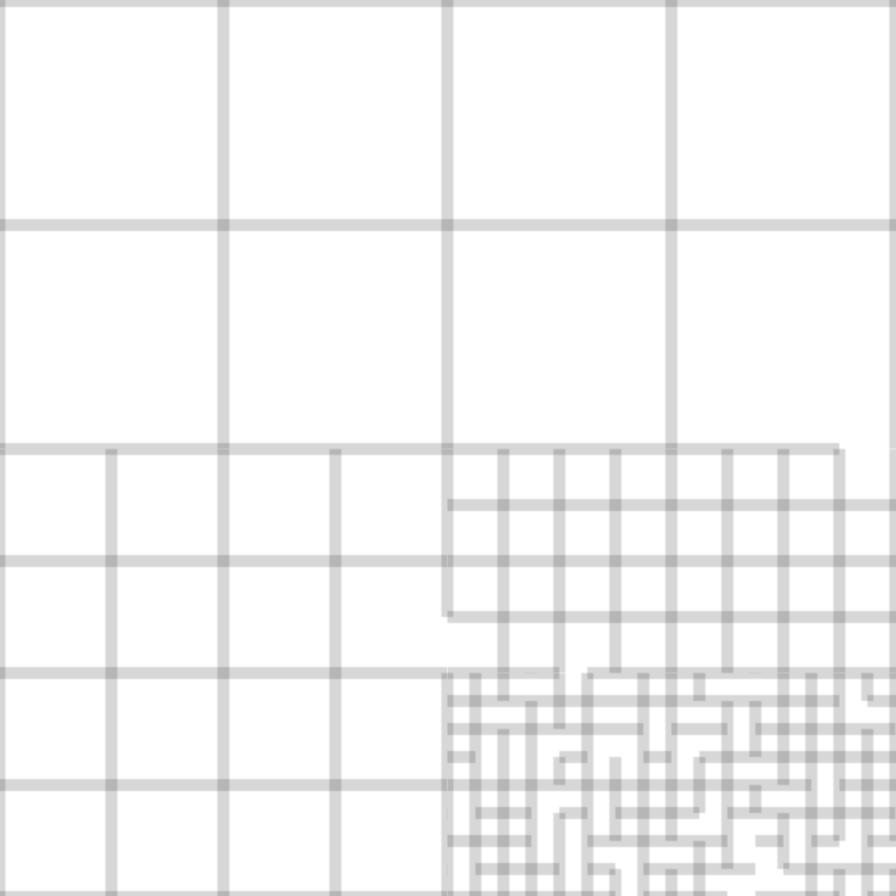
This pattern is drawn by a Shadertoy shader. Its source:

```glsl
// Pale grey grid on white whose cells shrink region by region toward the
// lower right, where hashed gaps break the finest level into a maze.
// Horizontal and vertical bars are separate layers, multiplied together.

const float BAR_SHADE = 0.845;           // paper tint under one bar
const float HALF_WIDTH = 0.0067;         // half thickness of a bar
const float SOFTNESS = 0.0017;           // blur of bar edges and ends
const float ROW_GAP_CHANCE = 0.16;       // missing pieces of fine rows
const float COLUMN_GAP_CHANCE = 0.17;    // missing pieces of fine columns
const vec2 GRID_SHIFT = vec2(0.0007, 0.0011);

// Regions and gaps as (left, bottom, right, top)
const vec4 COARSE_REGION = vec4(-0.1, 0.5, 1.1, 1.1);
const vec4 MEDIUM_REGION = vec4(-0.1, -0.1, 0.5, 0.5);
const vec4 SMALL_REGION = vec4(0.5, 0.25, 1.1, 0.5);
const vec4 FINE_REGION = vec4(0.5, -0.1, 1.1, 0.25);
const vec4 TOP_GAP = vec4(0.9375, 0.5, 1.1, 0.5);
const vec4 MIDDLE_GAP = vec4(0.625, 0.25, 0.65625, 0.25);
const vec4 SIDE_GAP = vec4(0.5, 0.25, 0.5, 0.3125);

float hash(vec2 cell) {
    return fract(sin(dot(cell, vec2(127.1, 311.7))) * 43758.55);
}

// Soft-edged rectangle, grown by a margin on each axis
float box(vec2 p, vec4 area, vec2 margin) {
    vec2 low = smoothstep(-SOFTNESS, SOFTNESS, p - area.xy + margin);
    vec2 high = smoothstep(-SOFTNESS, SOFTNESS, area.zw + margin - p);
    return low.x * low.y * high.x * high.y;
}

// Parallel bars, repeated "count" times across the canvas
float bars(float across, float count) {
    float d = abs(fract(across * count + 0.5) - 0.5) / count;
    return 1.0 - smoothstep(HALF_WIDTH - SOFTNESS, HALF_WIDTH + SOFTNESS, d);
}

// Presence of a piece of fine bar, blended softly at its two ends
float pieces(float along, float across, float count, float chance, float seed) {
    float line = floor(across * count + 0.5);
    float joint = floor(along * count + 0.5);
    float before = step(chance, hash(vec2(joint - 1.0, line + seed)));
    float after = step(chance, hash(vec2(joint, line + seed)));
    float t = along - joint / count;
    return mix(before, after, smoothstep(-SOFTNESS, SOFTNESS, t));
}

// All four grid levels for one bar direction; margin widens across the bars
float gridLayer(vec2 p, float along, float across, vec2 margin,
                float chance, float seed) {
    float layer = bars(across, 4.0) * box(p, COARSE_REGION, margin);
    layer = max(layer, bars(across, 8.0) * box(p, MEDIUM_REGION, margin));
    layer = max(layer, bars(across, 16.0) * box(p, SMALL_REGION, margin));
    float fine = bars(across, 32.0) * box(p, FINE_REGION, margin);
    return max(layer, fine * pieces(along, across, 32.0, chance, seed));
}

void mainImage(out vec4 fragColor, in vec2 fragCoord) {
    vec2 p = fragCoord / iResolution.xy + GRID_SHIFT;
    float reach = HALF_WIDTH + 2.0 * SOFTNESS;
    vec2 rowMargin = vec2(0.0, reach);
    vec2 columnMargin = vec2(reach, 0.0);

    // Two bar layers
    float rows = gridLayer(p, p.x, p.y, rowMargin, ROW_GAP_CHANCE, 3.0);
    float columns = gridLayer(p, p.y, p.x, columnMargin, COLUMN_GAP_CHANCE, 57.0);

    // Openings along the borders between regions
    rows *= 1.0 - box(p, TOP_GAP, rowMargin);
    rows *= 1.0 - box(p, MIDDLE_GAP, rowMargin);
    columns *= 1.0 - box(p, SIDE_GAP, columnMargin);

    // Crossings darken because the layers multiply
    float shade = mix(1.0, BAR_SHADE, rows) * mix(1.0, BAR_SHADE, columns);
    fragColor = vec4(vec3(shade), 1.0);
}
```
